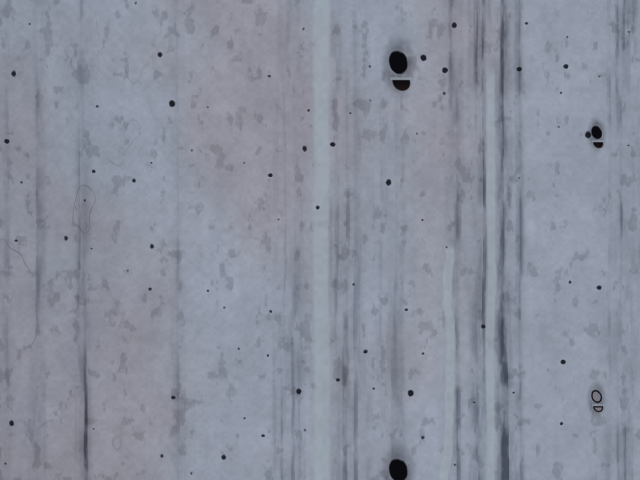
Write a Shadertoy shader that draws this texture.

```glsl
// Weathered concrete wall with vertical stains, pale runs, pits and tie holes
#define WARM_GREY vec3(0.554, 0.556, 0.600)
#define COOL_GREY vec3(0.560, 0.590, 0.648)
#define PALE_GREY vec3(0.600, 0.645, 0.685)
#define HOLE_DARK vec3(0.045, 0.045, 0.060)
#define STAIN_DEPTH 0.42
#define MOTTLE 0.11
#define GRAIN 0.045
#define PIT_CELL 0.075
#define PIT_SHARE 0.30
#define CRACK_DEPTH 0.13

// Stain bands: centre, half width, strength
const vec3 BANDS[12] = vec3[12](
    vec3(0.010, 0.012, 0.40), vec3(0.075, 0.014, 0.50), vec3(0.174, 0.013, 0.95),
    vec3(0.370, 0.012, 0.40), vec3(0.600, 0.030, 0.45), vec3(0.715, 0.045, 0.50),
    vec3(0.815, 0.025, 0.45), vec3(0.945, 0.014, 0.65), vec3(1.000, 0.018, 0.75),
    vec3(1.052, 0.016, 1.10), vec3(1.078, 0.009, 0.85), vec3(1.298, 0.030, 0.65));

float hash(vec2 p) {
    return fract(sin(dot(p, vec2(127.1, 311.7))) * 43758.5453);
}

float noise(vec2 p) {
    vec2 i = floor(p), f = fract(p);
    f = f * f * (3.0 - 2.0 * f);
    return mix(mix(hash(i), hash(i + vec2(1, 0)), f.x),
               mix(hash(i + vec2(0, 1)), hash(i + vec2(1, 1)), f.x), f.y);
}

float fbm(vec2 p) {
    float sum = 0.0, amp = 0.533;
    for (int i = 0; i < 4; i++) {
        sum += amp * noise(p);
        p = p * 2.03 + 17.3;
        amp *= 0.5;
    }
    return sum;
}

// Vertical streaks gathered into bands and broken up along their length
float stains(vec2 p) {
    float x = p.x + 0.008 * (noise(vec2(3.0, p.y * 6.0)) - 0.5);
    float band = 0.0;
    for (int i = 0; i < 12; i++) {
        float d = (x - BANDS[i].x) / BANDS[i].y;
        band = max(band, BANDS[i].z * exp(-d * d));
    }
    band *= mix(mix(1.15, 0.35, p.y), 1.0, smoothstep(0.88, 0.94, p.x));
    float lines = smoothstep(0.35, 0.75, noise(vec2(x * 130.0, p.y * 1.8)));
    float patches = smoothstep(0.35, 0.72, fbm(vec2(x * 65.0, p.y * 13.0)));
    return min(band * (0.14 + 0.35 * patches + lines * (0.25 + 0.65 * patches)), 1.2);
}

// Pale mineral run hanging down from a given height
float paleRun(vec2 p, float x, float halfWidth, float top, float wobble) {
    float shift = wobble * (fbm(vec2(x * 40.0, p.y * 7.0)) - 0.5);
    float edge = abs(p.x - x - shift) + 0.004 * (fbm(p * vec2(60, 30)) - 0.5);
    return smoothstep(halfWidth * 1.25, halfWidth * 0.6, edge)
         * smoothstep(top + 0.015, top - 0.015, p.y);
}

// Thin broken cracks along the contours of a noise field
float cracks(vec2 p) {
    float field = fbm(p * vec2(7.0, 4.0) + 5.0);
    float gaps = smoothstep(0.48, 0.62, fbm(p * 6.0 + 31.0));
    return smoothstep(0.012, 0.0, abs(field - 0.5)) * gaps * smoothstep(0.40, 0.15, p.x);
}

// Small air pits, one jittered candidate per cell
float pits(vec2 p, float px) {
    vec2 cell = floor(p / PIT_CELL);
    vec2 centre = (cell + 0.15 + 0.7 * vec2(hash(cell), hash(cell + 41.0))) * PIT_CELL;
    float size = hash(cell + 73.0);
    float radius = 0.0018 + 0.0042 * size * size * size;
    vec2 d = (p - centre) * vec2(1.0, 0.75 + 0.6 * hash(cell + 19.0));
    float dist = length(d) + 0.0015 * (noise(p * 260.0) - 0.5);
    float present = step(hash(cell + 97.0), PIT_SHARE);
    return present * smoothstep(radius + px, radius - px, dist) * (0.55 + 0.4 * size);
}

// Tie hole with a stained halo, a dark mouth and a lip across its lower part
vec3 tieHole(vec3 col, vec2 q, float scale, float fill, float px) {
    q /= scale;
    px /= scale;
    float rough = fbm(q * 65.0 + scale * 9.0) - 0.5;
    float halo = length((q + vec2(0.0, 0.008)) / vec2(0.037, 0.068)) + 0.35 * rough;
    col *= 1.0 - smoothstep(1.15, 0.55, halo) * (0.22 + 0.35 * rough);
    q.x += 0.15 * q.y;
    float upper = (length(q / vec2(0.019, 0.024)) - 1.0 + 0.2 * rough) * 0.019;
    float lower = (length((q + vec2(0.0, 0.041)) / vec2(0.018, 0.018)) - 1.0) * 0.018;
    lower = max(lower, q.y + 0.037);
    float lip = smoothstep(0.0025 + px, 0.0015, abs(q.y + 0.034))
              * smoothstep(0.025, 0.020, abs(q.x));
    col = mix(col, PALE_GREY, 0.55 * lip);
    float mouth = min(upper, lower);
    vec3 inside = HOLE_DARK + vec3(0.07, 0.04, 0.02) * smoothstep(-0.035, -0.06, q.y);
    inside = mix(inside, WARM_GREY, fill * smoothstep(-0.002, -0.007, mouth));
    return mix(col, inside, smoothstep(px, -px, mouth));
}

void mainImage(out vec4 fragColor, in vec2 fragCoord) {
    float px = 1.0 / iResolution.y;
    vec2 p = fragCoord * px;

    // Cloudy base tone and fine grain
    float cloud = fbm(p * vec2(4.0, 3.0) + 8.0);
    float cool = smoothstep(0.25, 0.75, cloud + 0.22 * smoothstep(0.9, 1.2, p.x));
    vec3 col = mix(WARM_GREY, COOL_GREY, cool);
    col *= 1.0 + MOTTLE * (fbm(p * vec2(19.0, 13.0)) - 0.5);
    col *= 1.0 + GRAIN * (noise(p * 170.0) + noise(p * 75.0) - 1.0);
    col *= 1.0 - 0.11 * smoothstep(0.62, 0.76, fbm(p * vec2(50.0, 32.0) + 60.0));
    col *= 0.97 + 0.05 * smoothstep(0.0, 0.5, p.x);

    // Stains, cracks and pale runs
    col *= 1.0 - STAIN_DEPTH * stains(p) * vec3(1.03, 1.0, 0.94);
    col *= 1.0 - CRACK_DEPTH * cracks(p);
    float run = 0.75 * paleRun(p, 0.670, 0.018, 1.1, 0.006);
    run = max(run, 0.8 * paleRun(p, 0.930, 0.010, 0.49, 0.035));
    run = max(run, 0.7 * paleRun(p, 1.022, 0.009, 0.85, 0.010));
    col = mix(col, PALE_GREY * (0.97 + 0.06 * noise(p * 90.0)), run);

    // Pits and two columns of tie holes
    col = mix(col, HOLE_DARK * 2.0, pits(p, px));
    for (int i = 0; i < 4; i++) {
        float column = float(i / 2), row = float(i % 2);
        vec2 centre = vec2(mix(0.830, 1.243, column),
                           mix(0.870, 0.724, column) - row * mix(0.850, 0.550, column));
        col = tieHole(col, p - centre, mix(1.0, 0.55, column), 0.8 * column * row, px);
    }
    fragColor = vec4(col, 1.0);
}
```
